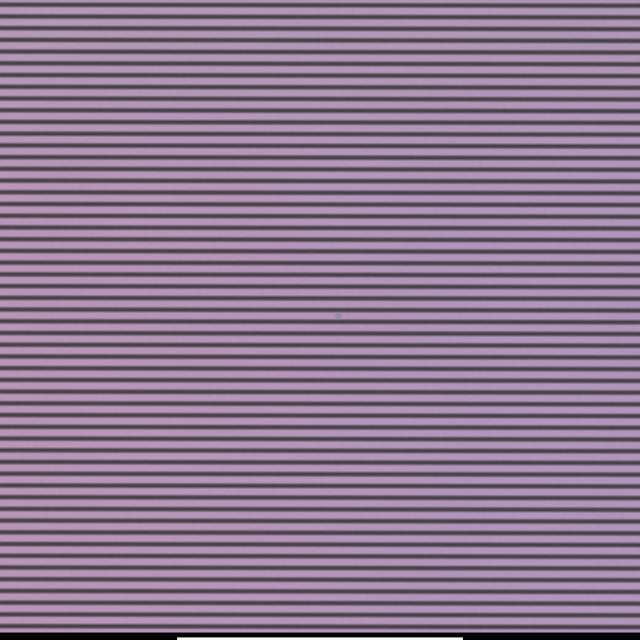
Give the GLSL for this pattern, as a WebGL 1 fragment shader.

```glsl
precision highp float;
// Fifty-four soft charcoal lines ruled across a mauve ground, above a black
// footer with a centred white bar. Lines come from a repeated distance with a
// slight tilt; broad tints and faint gradient noise vary the surface.

uniform vec2 u_resolution;

vec2 hashGradient(vec2 cell) {
  vec2 p = vec2(dot(cell, vec2(127.1, 311.7)), dot(cell, vec2(269.5, 183.3)));
  return 2.0 * fract(sin(p) * 43758.5) - 1.0;
}

float gradientNoise(vec2 p) {
  vec2 cell = floor(p);
  vec2 f = fract(p);
  vec2 w = f * f * f * (f * (f * 6.0 - 15.0) + 10.0);
  float a = dot(hashGradient(cell), f);
  float b = dot(hashGradient(cell + vec2(1.0, 0.0)), f - vec2(1.0, 0.0));
  float c = dot(hashGradient(cell + vec2(0.0, 1.0)), f - vec2(0.0, 1.0));
  float d = dot(hashGradient(cell + vec2(1.0, 1.0)), f - vec2(1.0, 1.0));
  return mix(mix(a, b, w.x), mix(c, d, w.x), w.y);
}

// Mauve, pinker at the left and foot, cooler towards the right and top.
vec3 groundColor(vec2 uv) {
  vec3 mauve = mix(vec3(0.725, 0.590, 0.725), vec3(0.690, 0.585, 0.735), uv.x);
  mauve = mix(mauve, vec3(0.690, 0.605, 0.715), 0.5 * smoothstep(0.6, 1.0, uv.y));
  return mauve + 0.012 * gradientNoise(uv * 5.0);
}

// 0 on a line's core, 1 on the open ground between lines.
float lineProfile(vec2 uv, float pixel) {
  float period = 0.01832;
  float fromTop = 1.0 - uv.y - 0.0016 * (uv.x - 0.5);
  float d = abs(fract((fromTop - 0.0081) / period + 0.5) - 0.5);
  float blur = 0.15 * pixel / period;
  return smoothstep(0.05 - blur, 0.32 + blur, d);
}

void main() {
  vec2 uv = gl_FragCoord.xy / u_resolution;
  float pixel = 1.0 / min(u_resolution.x, u_resolution.y);

  // Ruled lines
  vec3 color = mix(vec3(0.285, 0.255, 0.285), groundColor(uv), lineProfile(uv, pixel));

  // Fine grain, stretched along the lines
  color += 0.018 * gradientNoise(uv * vec2(130.0, 210.0));

  // Small blue-grey blemish
  float blemish = 1.0 - smoothstep(0.003, 0.0075, length(uv - vec2(0.529, 0.5065)));
  color = mix(color, vec3(0.53, 0.55, 0.62), 0.75 * blemish);

  // Pale edge at the top
  color = mix(color, vec3(0.60, 0.58, 0.64), 0.5 * smoothstep(0.997, 1.0, uv.y));

  // Black footer and white bar
  float footer = 1.0 - smoothstep(-0.5, 0.5, (uv.y - 0.0117) / pixel);
  color = mix(color, vec3(0.015, 0.01, 0.015), footer);
  vec2 barEdge = abs(uv - vec2(0.5, 0.0)) - vec2(0.223, 0.004);
  float bar = 1.0 - smoothstep(-0.5, 0.5, max(barEdge.x, barEdge.y) / pixel);
  color = mix(color, vec3(0.97, 0.98, 0.96), bar);

  gl_FragColor = vec4(color, 1.0);
}
```
